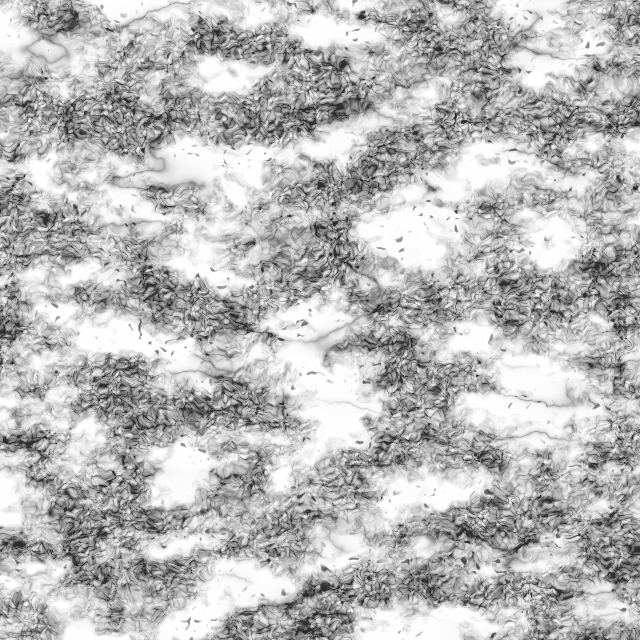
Write a WebGL 1 fragment shader that draws this texture.

```glsl
precision highp float;

uniform vec2 u_resolution;

#define PATCH_SCALE vec2(6.0, 11.0)
#define PATCH_CONTRAST 1.6
#define ROUGH_BIAS 0.57
#define VEIN_SCALE 12.0
#define VEIN_GAIN 0.14
#define VEIN_SHARPNESS 10.0
#define CREVICE_SCALE vec2(7.0, 18.0)
#define CREVICE_DEPTH 0.36
#define SPECK_SCALE vec2(105.0, 120.0)
#define RELIEF 0.26
#define WHITE 0.995
#define DARKEST 0.18

vec2 hash2(vec2 p) {
  vec3 q = fract(p.xyx * vec3(0.1031, 0.1030, 0.0973));
  q += dot(q, q.yzx + 33.33);
  return fract((q.xx + q.yz) * q.zy);
}

float cornerSlope(vec2 cell, vec2 offset) {
  vec2 g = hash2(cell) - 0.5;
  return dot(g / max(length(g), 0.001), offset);
}

// Gradient noise, roughly -0.6 to 0.6
float noise(vec2 p) {
  vec2 c = floor(p);
  vec2 f = p - c;
  vec2 w = f * f * (3.0 - 2.0 * f);
  vec2 e = vec2(1.0, 0.0);
  float low = mix(cornerSlope(c, f), cornerSlope(c + e.xy, f - e.xy), w.x);
  float high = mix(cornerSlope(c + e.yx, f - e.yx), cornerSlope(c + e.xx, f - e.xx), w.x);
  return mix(low, high, w.y);
}

float fbm(vec2 p) {
  float sum = 0.0;
  float gain = 1.0;
  for (int i = 0; i < 4; i++) {
    sum += gain * noise(p);
    p = p * vec2(2.1, 1.9) + 17.3;
    gain *= 0.68;
  }
  return sum;
}

// Branching dark lines, flat when large and rounder when fine
float veins(vec2 p) {
  float sum = 0.0;
  float gain = VEIN_GAIN;
  float scale = VEIN_SCALE;
  for (int i = 0; i < 5; i++) {
    float fineness = float(i) / 4.0;
    vec2 stretch = vec2(1.0, mix(2.0, 1.05, fineness));
    float n = noise(p * stretch * scale + 31.7 * float(i + 1));
    sum += gain * exp(-VEIN_SHARPNESS * abs(n));
    gain *= 1.24;
    scale *= 1.78;
  }
  return sum;
}

void main() {
  vec2 uv = gl_FragCoord.xy / min(u_resolution.x, u_resolution.y);

  // Bend the layers at a coarse and a fine size
  vec2 p = uv + 0.014 * vec2(fbm(uv * 11.0 + 3.1), 0.8 * fbm(uv * 11.0 + 51.4));
  p += 0.003 * vec2(noise(uv * 60.0 + 8.2), noise(uv * 60.0 + 77.6));

  // Worn white patches against rough stone
  float rough = clamp(ROUGH_BIAS + PATCH_CONTRAST * fbm(p * PATCH_SCALE + 5.5), 0.0, 1.0);
  float shade = rough * (0.07 + veins(p));

  // Long, broken crevices with a soft halo
  float ridge = abs(noise(p * CREVICE_SCALE + 91.3));
  float crevice = 0.75 * exp(-34.0 * ridge) + 0.25 * exp(-9.0 * ridge);
  float broken = smoothstep(-0.08, 0.25, noise(p * vec2(8.0, 12.0) + 43.8));
  shade += CREVICE_DEPTH * crevice * broken;

  // Small pits, clustered
  float cluster = smoothstep(-0.05, 0.25, noise(p * 20.0 + 63.2));
  shade += 0.45 * cluster * smoothstep(0.24, 0.50, noise(p * SPECK_SCALE + 12.9));

  // Fine grain lit from the side
  vec2 grain = p * vec2(125.0, 145.0);
  shade += RELIEF * rough * (noise(grain) - noise(grain + vec2(0.4, -0.4)));

  float tone = clamp(WHITE - shade, DARKEST, WHITE);
  gl_FragColor = vec4(vec3(tone), 1.0);
}
```
